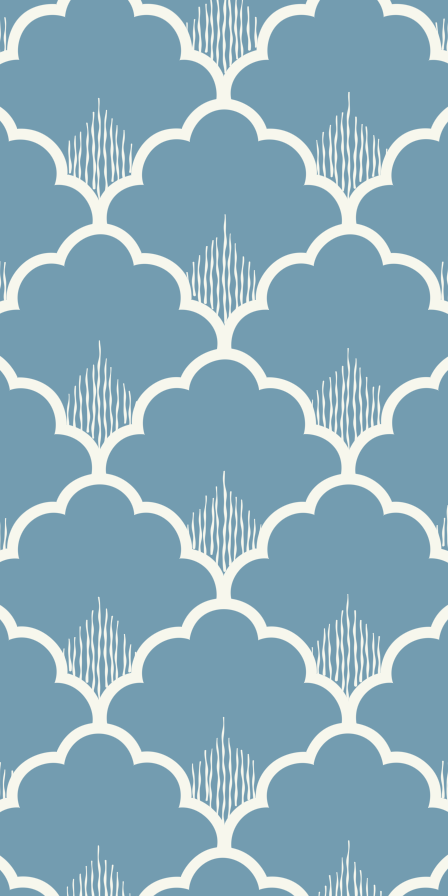
Reproduce this pattern procedurally as a WebGL 2 fragment shader.

```glsl
#version 300 es
precision highp float;
// Half-drop lattice of scalloped fans outlined in cream on dusty blue, with a
// tuft of hand-drawn strands at each lower tip. Rows are layered top to bottom;
// a fan is a union of discs and a wedge, and hashes vary every strand.

uniform vec2 u_resolution;
out vec4 fragColor;

const vec3 BLUE = vec3(0.45, 0.61, 0.69);
const vec3 CREAM = vec3(0.97, 0.97, 0.93);

// Lattice, in canvas widths
const float HALF_STEP = 0.2783;            // half of the repeat, both ways
const vec2 ANCHOR = vec2(0.5, 1.211);      // apex of one fan

// Fan, in half steps, y down from the apex
const vec2 LOBE_TOP = vec2(0.0, 0.327);
const vec2 LOBE_MID = vec2(0.374, 0.561);
const vec2 LOBE_LOW = vec2(0.664, 0.925);
const float LOBE_RADIUS = 0.28;
const float BAND_WIDTH = 0.088;
const float WEDGE_DROP = 0.15;

// Tuft, in half steps
const float STRAND_GAP = 0.049;
const float STRAND_HALF_WIDTH = 0.0088;
const float STRANDS_PER_SIDE = 6.0;
const float TUFT_HEIGHT = 0.98;
const float TUFT_SLOPE = 1.15;
const float CENTRE_EXTRA = 0.10;
const float HAND_WOBBLE = 0.004;

float hash(vec3 p) {
    p = fract(p * vec3(0.1031, 0.1030, 0.0973) + 0.37);
    p += dot(p, p.yzx + 33.33);
    return fract((p.x + p.y) * p.z);
}

float cover(float d, float aa) {
    return 1.0 - smoothstep(-aa, aa, d);
}

// Signed distance to the inner edge of a fan
float fanDistance(vec2 p) {
    p.x = abs(p.x);
    float discs = min(length(p - LOBE_TOP), min(length(p - LOBE_MID), length(p - LOBE_LOW)));
    float wedge = (p.x - p.y + WEDGE_DROP) * 0.7071;
    return min(discs - LOBE_RADIUS, wedge);
}

// Height of the band's outer edge above the neck, at distance x from it
float bandHeight(float x) {
    float r = LOBE_RADIUS + BAND_WIDTH;
    float dx = 1.0 - LOBE_LOW.x - x;
    return 1.0 - LOBE_LOW.y + sqrt(max(r * r - dx * dx, 0.0));
}

// Signed distance to one strand; p is measured up from the neck
float strandDistance(vec2 p, float k, vec2 fan) {
    float seed = hash(vec3(fan, k));
    float seed2 = hash(vec3(fan.yx + 7.0, k + 19.0));
    float x = k * STRAND_GAP;
    float top = TUFT_HEIGHT - TUFT_SLOPE * abs(x) + 0.09 * (seed - 0.5);
    top += k == 0.0 ? CENTRE_EXTRA : 0.0;
    float bottom = bandHeight(abs(x)) + 0.10 * (seed2 - 0.6);
    float sway = 0.006 * sin(p.y * 9.0 + 6.28 * seed) + 0.003 * sin(p.y * 31.0 + 6.28 * seed2);
    float taper = 1.0 - 0.45 * smoothstep(top - 0.2, top, p.y);
    float width = STRAND_HALF_WIDTH * taper * (0.85 + 0.3 * seed2 + 0.25 * sin(p.y * 43.0 + 9.0 * seed));
    vec2 q = vec2(p.x - x - sway - 0.012 * (seed2 - 0.5), p.y - clamp(p.y, bottom, top));
    float missing = step(STRANDS_PER_SIDE - 0.5, abs(k)) * step(0.6, seed);
    return length(q) - width + missing;
}

float tuftDistance(vec2 p, vec2 fan) {
    float nearest = round(p.x / STRAND_GAP);
    float d = 1.0;
    for (float i = -1.0; i <= 1.0; i++) {
        float k = nearest + i;
        if (abs(k) <= STRANDS_PER_SIDE) d = min(d, strandDistance(p, k, fan));
    }
    return d;
}

void main() {
    vec2 p = (gl_FragCoord.xy / u_resolution.x - ANCHOR) / HALF_STEP;
    p.y = -p.y;
    float aa = 0.75 / (u_resolution.x * HALF_STEP);
    vec2 wobble = HAND_WOBBLE * vec2(sin(p.y * 11.0 + p.x * 3.0), sin(p.x * 9.3 - p.y * 4.0));

    vec3 color = BLUE;
    for (float i = -1.0; i <= 1.0; i++) {
        // Nearest fan of this row
        float row = floor(p.y) + i;
        float x = p.x - mod(row, 2.0);
        float column = round(x * 0.5);
        vec2 local = vec2(x - 2.0 * column, p.y - row);

        // Cream band, blue body, then the tuft
        float d = fanDistance(local + wobble);
        color = mix(color, CREAM, cover(d - BAND_WIDTH, aa));
        color = mix(color, BLUE, cover(d, aa));
        float tuft = tuftDistance(vec2(local.x, 2.0 - local.y), vec2(column, row));
        color = mix(color, CREAM, cover(tuft, aa));
    }
    fragColor = vec4(color, 1.0);
}
```
